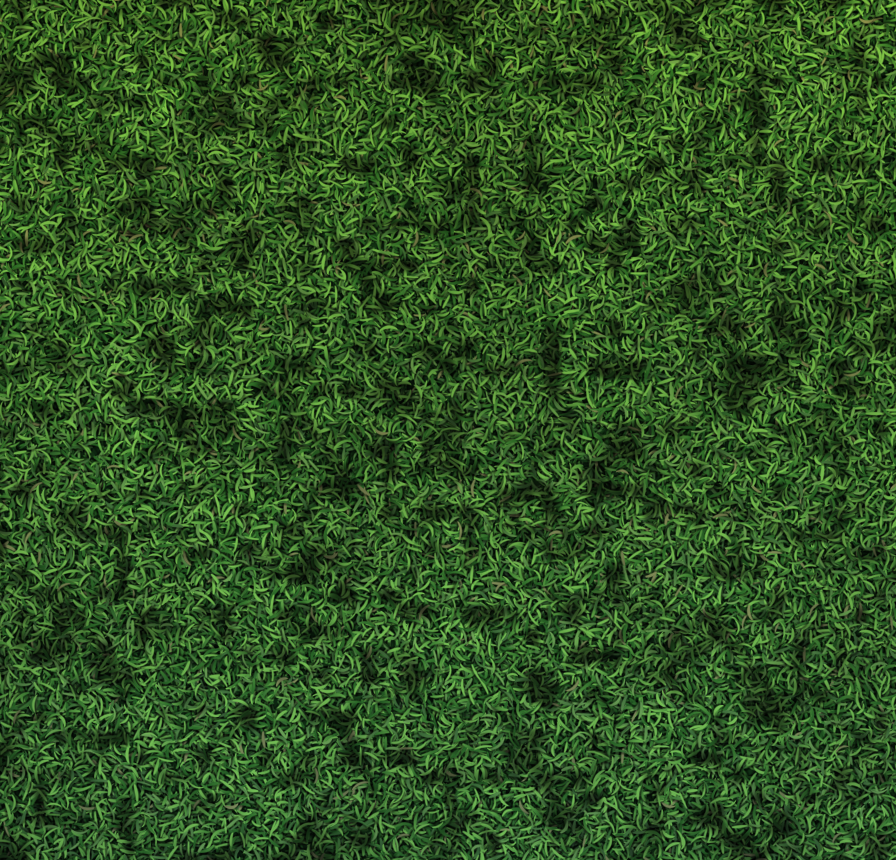
A Shadertoy shader for this texture:

```glsl
// A dense lawn seen from above: short curved blades in many random directions.
// Jittered grids of blades are stacked from dark to light, each blade casting
// a small shadow; smooth noise adds clumps, hollows and a faint colour drift.

float hash(vec2 p) {
    return fract(sin(dot(p, vec2(127.1, 311.7))) * 43758.5453);
}

vec2 hash2(vec2 p) {
    return vec2(hash(p), hash(p + 37.3));
}

float noise(vec2 p) {
    vec2 i = floor(p), f = fract(p);
    f = f * f * (3.0 - 2.0 * f);
    return mix(mix(hash(i), hash(i + vec2(1, 0)), f.x),
               mix(hash(i + vec2(0, 1)), hash(i + vec2(1, 1)), f.x), f.y);
}

// Dark hollow, middle green, sunlit tip
vec3 grassRamp(float tone) {
    vec3 low = mix(vec3(0.04, 0.12, 0.05), vec3(0.14, 0.34, 0.12), smoothstep(0.0, 0.5, tone));
    return mix(low, vec3(0.39, 0.62, 0.25), smoothstep(0.4, 1.0, tone));
}

// Coverage of a tapered, bent blade lying along x; all lengths in canvas heights
float bladeMask(vec2 q, float halfLength, float width, float bend, float soft) {
    float along = q.x / halfLength;
    float offAxis = abs(q.y + bend * halfLength * (along * along - 0.4));
    float taper = width * (1.0 - 0.6 * along * along);
    float ends = 1.0 - smoothstep(0.75, 1.0, abs(along));
    return ends * (1.0 - smoothstep(taper - soft, taper + soft, offAxis));
}

// Lay one grid of blades over the colour below
vec3 addLayer(vec3 color, vec2 p, float layer, float height, float soft) {
    const float CELL = 0.0145;
    vec2 grid = p / CELL + layer * vec2(0.37, 0.61);
    vec2 base = floor(grid);
    for (int y = -1; y <= 1; y++)
    for (int x = -1; x <= 1; x++) {
        vec2 cell = base + vec2(x, y);
        vec2 seed = cell + layer * vec2(17.3, 29.7);
        vec2 shape = hash2(seed + 5.1);
        vec2 tint = hash2(seed + 71.9);
        vec2 center = cell + hash2(seed);

        // Clumps share a rough heading
        float angle = 6.2832 * hash(seed + 13.7) + 1.5 * noise(center * 0.2);
        float c = cos(angle), s = sin(angle);
        vec2 q = mat2(c, -s, s, c) * (grid - center) * CELL;
        float halfLength = mix(0.007, 0.0125, shape.x);
        float width = mix(0.0011, 0.0020, tint.y);
        float bend = (shape.y - 0.5) * 0.9;

        // Shadow beside the blade, then the blade itself
        float shadow = bladeMask(q + vec2(0.0, 0.0018), halfLength, width * 1.5, bend, soft * 1.4);
        color *= 1.0 - 0.42 * shadow;
        float tone = 0.45 * height + 0.68 * tint.x + 0.12 * q.x / halfLength;
        vec3 blade = grassRamp(tone);
        float dryness = hash(seed + 91.3);
        blade = mix(blade, vec3(0.30, 0.37, 0.26), 0.4 * smoothstep(0.6, 0.9, dryness));
        blade = mix(blade, vec3(0.47, 0.43, 0.28), 0.65 * step(0.965, dryness));
        color = mix(color, blade, bladeMask(q, halfLength, width, bend, soft));
    }
    return color;
}

void mainImage(out vec4 fragColor, in vec2 fragCoord) {
    vec2 p = fragCoord / iResolution.y;
    float soft = max(0.0011, 0.6 / iResolution.y);

    // Soil and shaded undergrowth
    vec3 color = mix(vec3(0.03, 0.08, 0.04), vec3(0.07, 0.20, 0.07), noise(p * 90.0));

    const int LAYERS = 10;
    for (int i = 0; i < LAYERS; i++) {
        float layer = float(i);
        color = addLayer(color, p, layer, layer / float(LAYERS - 1), soft);
    }

    // Small hollows and broad uneven patches
    float hollow = smoothstep(0.12, 0.55, noise(p * 42.0 + 8.0) * 0.7 + noise(p * 85.0) * 0.3);
    float patches = noise(p * 7.0) * 0.6 + noise(p * 17.0 + 4.0) * 0.4;
    color *= mix(0.48, 1.12, hollow) * mix(0.88, 1.16, patches);

    // Warmer at the top, cooler toward the bottom
    color *= mix(vec3(0.94, 0.98, 1.14), vec3(1.08, 1.03, 0.88), p.y);
    fragColor = vec4(color, 1.0);
}
```
